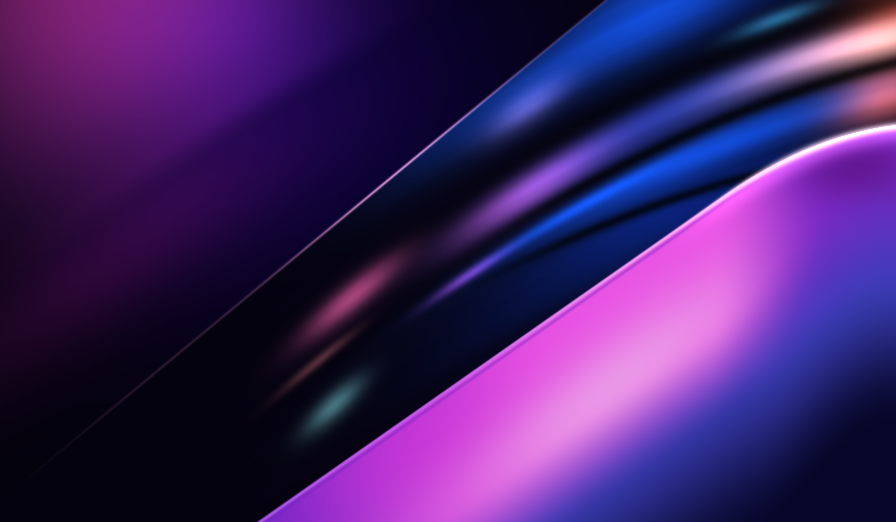
Write a Shadertoy shader that draws this background.

```glsl
const vec3 INK = vec3(0.018, 0.008, 0.06);
const vec3 NAVY = vec3(0.03, 0.03, 0.20);
const vec3 AZURE = vec3(0.06, 0.31, 0.84);
const vec3 INDIGO = vec3(0.23, 0.24, 0.72);
const vec3 VIOLET = vec3(0.43, 0.14, 0.76);
const vec3 MAGENTA = vec3(0.91, 0.32, 0.89);
const vec3 ORCHID = vec3(0.92, 0.64, 0.91);
const vec3 CORAL = vec3(0.92, 0.36, 0.20);

// Soft elliptical spot: 1 at the centre, fading over size
float glow(vec2 p, vec2 centre, vec2 size) {
    vec2 e = (p - centre) / size;
    return exp(-dot(e, e));
}

float bell(float x, float width) {
    return exp(-x * x / (width * width));
}

float smoothMin(float a, float b, float k) {
    float h = clamp(0.5 + 0.5 * (b - a) / k, 0.0, 1.0);
    return mix(b, a, h) - k * h * (1.0 - h);
}

// Height of the rounded shoulder of the front panel
float shoulder(float x) {
    return smoothMin(0.70 * (x - 0.493), 0.765, 0.14);
}

// Fine lengthwise variation across the glass
float striations(vec2 flow) {
    float sum = 0.0;
    float amplitude = 0.5;
    float frequency = 55.0;
    for (int i = 0; i < 4; i++) {
        sum += amplitude * sin(frequency * flow.y + 4.0 * flow.x + float(i) * 1.7);
        frequency *= 1.8;
        amplitude *= 0.55;
    }
    return sum;
}

// Dim wine and violet haze with one soft fold
vec3 backdrop(vec2 p) {
    float fold = p.y - (0.44 + 0.78 * p.x - 0.17 * p.x * p.x);
    float above = smoothstep(-0.03, 0.05, fold);
    vec3 color = INK * 0.8;
    color += vec3(0.03, 0.0, 0.20) * glow(p, vec2(0.52, 0.82), vec2(0.48, 0.40));
    color += vec3(0.46, 0.12, 0.31) * glow(p, vec2(0.17, 1.02), vec2(0.33, 0.36)) * mix(0.5, 1.0, above);
    color += vec3(0.12, 0.04, 0.20) * glow(p, vec2(0.46, 1.0), vec2(0.22, 0.25)) * above;
    color += vec3(0.13, 0.015, 0.10) * bell(fold + 0.10, 0.13) * glow(p, vec2(0.2, 0.55), vec2(0.42, 0.45));
    return color;
}

// Curved light streaks; flow.y is the distance from the central streak
vec3 glass(vec2 p) {
    float d = p.x - 1.25;
    vec2 flow = vec2(p.x, p.y - (0.768 + 0.48 * d - 0.25 * d * d));
    vec3 color = INK;

    // Broad blue reflections
    color += AZURE * 0.92 * glow(flow, vec2(1.27, 0.21), vec2(0.25, 0.085));
    color += AZURE * 0.35 * glow(flow, vec2(0.92, 0.20), vec2(0.20, 0.07));
    color += AZURE * 0.85 * glow(flow, vec2(1.37, -0.105), vec2(0.36, 0.038));
    color += AZURE * 0.65 * glow(flow, vec2(1.10, -0.092), vec2(0.18, 0.013));
    color += vec3(0.02, 0.12, 0.40) * glow(flow, vec2(1.30, -0.20), vec2(0.36, 0.07));
    color += vec3(0.10, 0.20, 0.56) * glow(flow, vec2(1.28, 0.0), vec2(0.28, 0.045));

    // Central streak, violet to warm white
    color += vec3(0.58, 0.27, 0.61) * glow(flow, vec2(1.02, -0.005), vec2(0.14, 0.035));
    color += vec3(0.70, 0.49, 0.50) * glow(flow, vec2(1.57, 0.0), vec2(0.18, 0.034));
    color += vec3(0.70, 0.50, 0.40) * glow(flow, vec2(1.72, -0.012), vec2(0.13, 0.04));
    color += CORAL * 0.7 * glow(flow, vec2(1.74, 0.055), vec2(0.12, 0.04));
    color += CORAL * 0.85 * glow(flow, vec2(1.70, -0.115), vec2(0.10, 0.05));

    // Small coloured glints
    color += vec3(0.30, 0.24, 0.40) * glow(flow, vec2(1.01, 0.155), vec2(0.075, 0.035));
    color += vec3(0.16, 0.46, 0.58) * glow(flow, vec2(1.49, 0.093), vec2(0.08, 0.017));
    color += vec3(0.64, 0.26, 0.42) * glow(flow, vec2(0.675, 0.022), vec2(0.09, 0.032));
    color += vec3(0.32, 0.17, 0.17) * glow(flow, vec2(0.61, -0.05), vec2(0.07, 0.012));
    color += vec3(0.24, 0.42, 0.40) * glow(flow, vec2(0.64, -0.16), vec2(0.055, 0.030));
    color += vec3(0.40, 0.16, 0.46) * glow(flow, vec2(0.90, -0.095), vec2(0.07, 0.012));

    // Dark creases between the streaks
    float right = smoothstep(0.8, 1.15, p.x);
    float crease = 0.75 * bell(flow.y + 0.057, 0.013);
    crease += 0.75 * bell(flow.y + 0.148 + 0.12 * (p.x - 1.12), 0.011);
    crease += 0.55 * bell(flow.y - 0.063, 0.025);
    color *= 1.0 - min(crease * right, 0.9);
    return color * (1.0 + 0.09 * striations(flow));
}

// Glossy front panel, shaded by depth below its shoulder
vec3 panel(vec2 p, float depth) {
    vec3 color = mix(VIOLET, MAGENTA, smoothstep(0.45, 1.05, p.x));
    color = mix(color, vec3(0.80, 0.18, 0.84), 0.6 * glow(p, vec2(0.83, 0.14), vec2(0.28, 0.20)));
    color = mix(color, ORCHID, 0.85 * glow(vec2(p.x, depth), vec2(1.18, 0.18), vec2(0.30, 0.09)));
    color = mix(color, VIOLET, smoothstep(1.36, 1.60, p.x) * 0.9);
    color = mix(color, vec3(0.36, 0.07, 0.52), 0.75 * glow(p, vec2(1.64, 0.68), vec2(0.13, 0.065)));
    float blueStart = mix(0.19, 0.05, smoothstep(1.35, 1.72, p.x));
    color = mix(color, INDIGO, smoothstep(blueStart, 0.36, depth));
    return mix(color, NAVY * 0.8, smoothstep(0.27, 0.58, depth));
}

void mainImage(out vec4 fragColor, in vec2 fragCoord) {
    vec2 p = fragCoord / iResolution.y;
    float pixel = 1.0 / iResolution.y;

    // Glass sheet over the backdrop, with a thin lit edge
    float sheet = (0.04 + 0.827 * p.x - p.y) * 0.77;
    vec3 color = mix(backdrop(p), glass(p), smoothstep(-pixel, pixel, sheet));
    float edgeLight = 0.18 + 0.8 * glow(p, vec2(0.76, 0.67), vec2(0.24, 0.24));
    edgeLight *= smoothstep(0.0, 0.35, p.x);
    color += vec3(0.78, 0.52, 0.62) * edgeLight * bell(sheet, 0.0026);

    // Front panel and its rim, widening over the shoulder
    float depth = (shoulder(p.x) - p.y) * mix(0.82, 1.0, smoothstep(1.45, 1.70, p.x));
    color = mix(color, panel(p, depth), smoothstep(-pixel, pixel, depth));
    float crown = smoothstep(1.25, 1.60, p.x);
    vec3 rimColor = mix(vec3(0.75, 0.45, 0.95), vec3(1.0, 0.88, 0.97), smoothstep(0.8, 1.4, p.x));
    float rim = bell(depth - 0.003, mix(0.003, 0.008, crown));
    color = mix(color, rimColor, rim * mix(0.65, 0.95, crown));
    color = mix(color, VIOLET, 0.4 * bell(depth - 0.011, 0.003) * (1.0 - crown));
    color += vec3(0.35, 0.20, 0.30) * crown * bell(depth - 0.012, 0.022) * step(0.0, depth);

    fragColor = vec4(clamp(color, 0.0, 1.0), 1.0);
}
```
